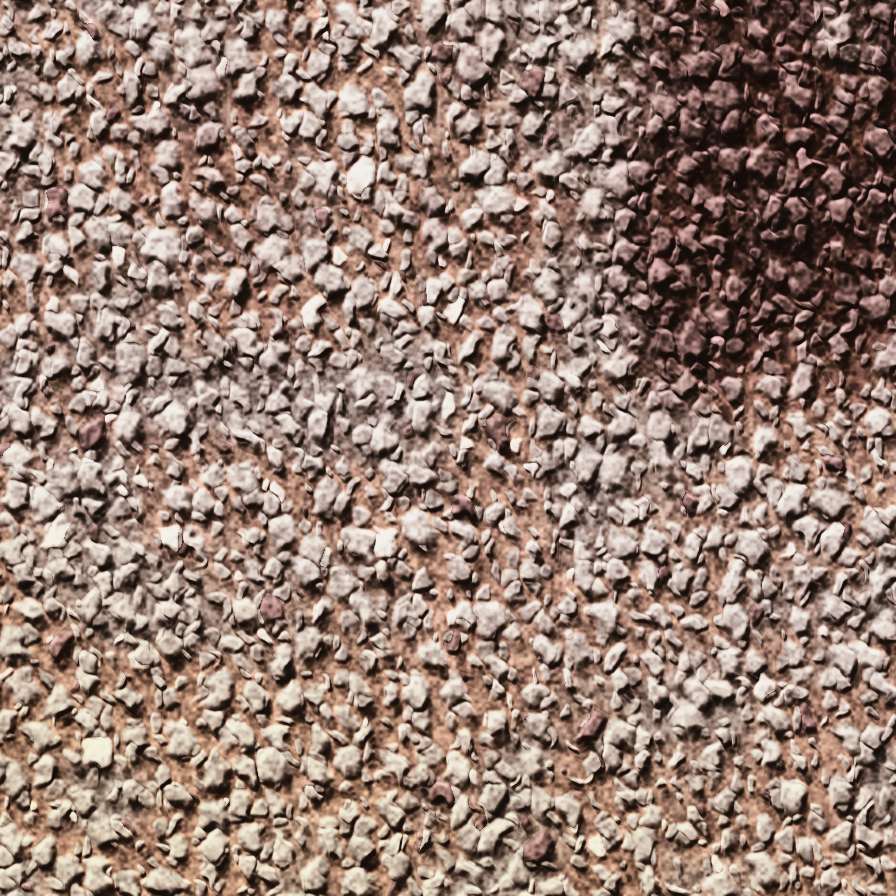
A three.js fragment shader for this texture:

```glsl
// Weathered pebble-dash wall: rough stones in sandy mortar, lit from above, with a dark stain.
varying vec2 vUv;

const vec2 TO_LIGHT = vec2(-0.4, 0.917);
const vec3 PIT    = vec3(0.14, 0.10, 0.08);
const vec3 SHADE  = vec3(0.31, 0.24, 0.21);
const vec3 EARTH  = vec3(0.48, 0.38, 0.35);
const vec3 SAND   = vec3(0.63, 0.53, 0.49);
const vec3 STONE  = vec3(0.76, 0.67, 0.64);
const vec3 BRIGHT = vec3(0.89, 0.82, 0.78);

float hash(vec2 p) {
  vec3 q = fract(vec3(p.xyx) * 0.1031);
  q += dot(q, q.yzx + 33.33);
  return fract((q.x + q.y) * q.z);
}

vec2 hash2(vec2 p) {
  return vec2(hash(p), hash(p + 71.7));
}

float noise(vec2 p) {
  vec2 i = floor(p), f = fract(p);
  f = f * f * (3.0 - 2.0 * f);
  float low = mix(hash(i), hash(i + vec2(1.0, 0.0)), f.x);
  float high = mix(hash(i + vec2(0.0, 1.0)), hash(i + 1.0), f.x);
  return mix(low, high, f.y);
}

// Four octaves, about 0 to 1
float fbm(vec2 p) {
  float sum = 0.0, amp = 0.53;
  for (int i = 0; i < 4; i++) {
    sum += amp * noise(p);
    p = mat2(1.6, 1.2, -1.2, 1.6) * p + 17.3;
    amp *= 0.5;
  }
  return sum;
}

// One angular, tilted stone per cell; returns height and stone id
vec2 stoneLayer(vec2 p, float seed) {
  vec2 cell = floor(p), best = vec2(0.0, 0.5);
  for (int y = -1; y <= 1; y++) {
    for (int x = -1; x <= 1; x++) {
      vec2 c = cell + vec2(float(x), float(y));
      vec2 shape = hash2(c + seed);
      vec2 look = hash2(c + seed + 37.1);
      vec2 axis = normalize(vec2(1.8 * look.x - 1.1, 1.0));
      vec2 d = p - c - 0.15 - 0.7 * hash2(c + seed + 113.5);
      float size = mix(0.3, 0.62, shape.x);
      vec2 q = vec2(dot(d, vec2(axis.y, -axis.x)) / mix(0.55, 0.9, shape.y), dot(d, axis)) / size;
      float facets = max(abs(q.x) + 0.35 * abs(q.y), abs(q.y) + 0.2 * q.x);
      float edge = 1.0 - mix(length(q), facets, 0.55);
      float top = 0.75 + 0.25 * shape.x + 0.25 * dot(q, look - 0.5);
      float h = smoothstep(0.0, 0.65, edge) * top;
      if (h > best.x) best = vec2(h, look.y);
    }
  }
  return best;
}

// Wall relief: height, stone id, stone cover
vec3 wall(vec2 p) {
  vec2 bend = vec2(noise(p * 75.0), noise(p * 75.0 + 43.0)) - 0.5;
  vec2 q = p + 0.012 * bend;
  vec2 large = stoneLayer(q * 24.0, 3.0);
  vec2 small = stoneLayer(q * 43.0, 59.0);
  small.x *= 0.55;
  vec2 stone = large.x > small.x ? large : small;
  float rough = 0.8 * fbm(p * 38.0);
  return vec3(stone.x + rough, stone.y, smoothstep(0.05, 0.35, stone.x));
}

// Shadow cast by higher relief towards the light
float castShadow(vec2 p, float height) {
  float shadow = 0.0;
  for (int i = 1; i <= 3; i++) {
    float reach = 0.006 * float(i);
    shadow = max(shadow, wall(p + TO_LIGHT * reach).x - height - 16.0 * reach);
  }
  return min(shadow, 1.0);
}

// Damp stain, strongest at the upper right, broken into vertical streaks
float stainMask(vec2 p) {
  float body = smoothstep(0.4, 0.85, p.x) * smoothstep(0.38, 0.75, p.y);
  float streaks = (fbm(p * vec2(13.0, 5.0) + 8.0) - 0.5) * smoothstep(0.3, 0.65, p.y);
  return smoothstep(0.15, 0.95, body + 1.5 * streaks);
}

vec3 blend(vec3 from, vec3 to, float start, float end, float t) {
  return mix(from, to, clamp((t - start) / (end - start), 0.0, 1.0));
}

vec3 toneRamp(float t) {
  vec3 c = blend(PIT * 0.5, PIT, 0.0, 0.08, t);
  c = blend(c, SHADE, 0.08, 0.245, t);
  c = blend(c, EARTH, 0.245, 0.435, t);
  c = blend(c, SAND, 0.435, 0.625, t);
  c = blend(c, STONE, 0.625, 0.80, t);
  c = blend(c, BRIGHT, 0.80, 0.93, t);
  return blend(c, vec3(0.98, 0.95, 0.92), 0.93, 1.0, t);
}

void main() {
  vec3 relief = wall(vUv);
  float slope = relief.x - wall(vUv + TO_LIGHT * 0.0035).x;
  float stain = stainMask(vUv);
  float grain = 0.5 * noise(vUv * 130.0) + 0.7 * noise(vUv * 235.0) - 0.6;

  // Light, shadow, grain and stain gathered into one tone
  float light = 0.65 + 4.0 * slope + 1.2 * (relief.x - 0.6);
  light += 2.2 * grain + 0.7 * (relief.y - 0.5) - 1.6 * stain;
  light -= 2.2 * castShadow(vUv, relief.x);
  float chip = relief.z * step(0.975, relief.y);
  float rust = relief.z * step(relief.y, 0.025);
  light += 1.2 * chip - 1.0 * rust;
  vec3 color = toneRamp(1.0 / (1.0 + exp(-1.4 * light)));

  // Warm mortar, cool stones, ochre low down, red-brown stain
  float warmth = (1.0 - relief.z) * smoothstep(0.3, 0.65, fbm(vUv * 9.0));
  color *= mix(vec3(0.98, 1.0, 1.01), vec3(1.08, 0.97, 0.89), warmth);
  color *= mix(vec3(1.0, 1.0, 0.93), vec3(1.0), smoothstep(0.1, 0.6, vUv.y + 0.3 * vUv.x));
  color *= mix(vec3(1.0), vec3(1.0, 0.87, 0.89), max(stain, rust));
  gl_FragColor = vec4(color, 1.0);
}
```
